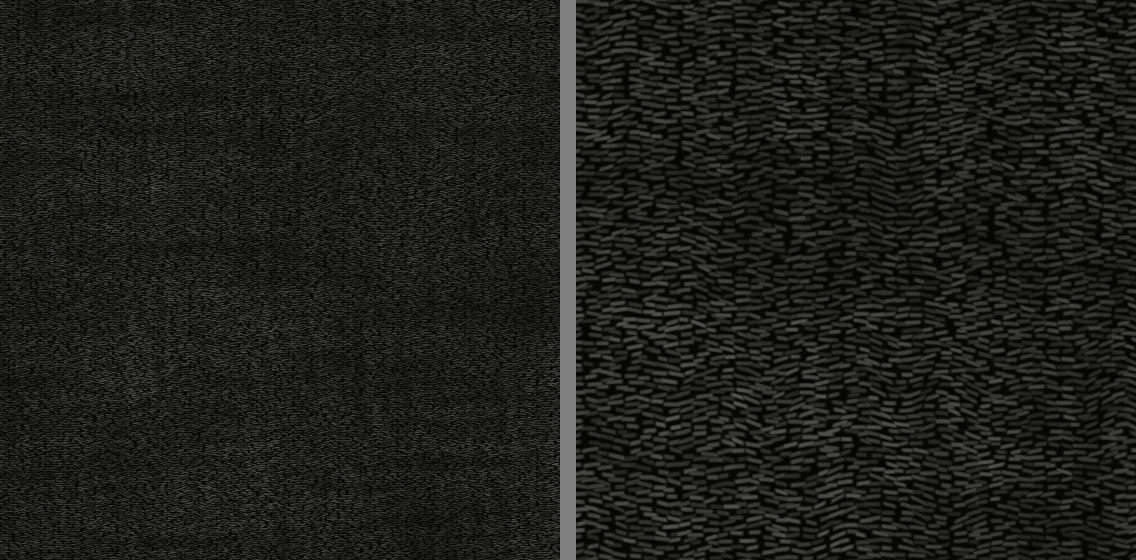
Left, the full canvas; right, a detail of the centre.
Write a WebGL 2 fragment shader that draws this texture.

```glsl
#version 300 es
precision highp float;
// Dark woven cloth: fine rows of short, slightly tilted grey stitches on near-black.
// Each stitch is a soft dash in a jittered grid; stretched value noise adds
// faint vertical streaks, horizontal bands and worn patches.

uniform vec2 u_resolution;
out vec4 fragColor;

const vec2 STITCH_GRID = vec2(124.0, 232.0);
const vec3 SHADOW = vec3(0.025, 0.025, 0.024);
const vec3 THREAD = vec3(0.272, 0.272, 0.260);

float hash(vec2 p) {
    return fract(sin(dot(p, vec2(127.1, 311.7))) * 43758.5453);
}

float valueNoise(vec2 p) {
    vec2 cell = floor(p);
    vec2 f = fract(p);
    f = f * f * (3.0 - 2.0 * f);
    float low = mix(hash(cell), hash(cell + vec2(1.0, 0.0)), f.x);
    float high = mix(hash(cell + vec2(0.0, 1.0)), hash(cell + vec2(1.0, 1.0)), f.x);
    return mix(low, high, f.y);
}

float fractalNoise(vec2 p) {
    float sum = 0.0;
    float weight = 0.5;
    for (int i = 0; i < 4; i++) {
        sum += weight * valueNoise(p);
        p = p * 2.03 + 17.3;
        weight *= 0.5;
    }
    return sum / 0.9375;
}

// Soft dash around the origin, in grid cells
float dash(vec2 d, float slope, float halfLength) {
    float across = abs(d.y - slope * d.x);
    float body = 1.0 - smoothstep(0.10, 0.46, across);
    float ends = 1.0 - smoothstep(halfLength - 0.18, halfLength + 0.14, abs(d.x));
    return body * ends;
}

// Brightest stitch among the neighbouring cells
float stitches(vec2 p, vec2 grid) {
    vec2 q = p * grid;
    q.y += 1.6 * valueNoise(p * vec2(38.0, 14.0));
    float column = floor(q.x);
    float tone = 0.0;
    for (int i = -1; i <= 1; i++) {
        float x = column + float(i);
        float shift = hash(vec2(x, 3.7));
        float row = floor(q.y - shift);
        for (int j = -1; j <= 1; j++) {
            vec2 id = vec2(x, row + float(j));
            vec2 jitter = vec2(hash(id + 11.3), hash(id + 47.9)) - 0.5;
            vec2 center = id + vec2(0.5, 0.5 + shift) + jitter * vec2(0.7, 0.3);
            float slope = (hash(id + 83.1) - 0.5) * 1.0;
            float halfLength = mix(0.38, 0.66, hash(id + 29.5));
            float light = mix(0.45, 1.05, hash(id + 61.7));
            tone = max(tone, light * dash(q - center, slope, halfLength));
        }
    }
    return tone;
}

// Slow changes of brightness over the cloth
float wear(vec2 p) {
    float patches = fractalNoise(p * vec2(4.0, 9.0)) - 0.5;
    float bands = fractalNoise(p * vec2(5.0, 34.0) + 31.0) - 0.5;
    float streaks = valueNoise(p * vec2(96.0, 7.0) + 73.0) - 0.5;
    return 0.95 + 0.60 * patches + 0.50 * bands + 0.28 * streaks;
}

void main() {
    // Four samples per pixel keep the fine stitches smooth
    float tone = 0.0;
    for (int i = 0; i < 4; i++) {
        vec2 offset = (vec2(float(i % 2), float(i / 2)) - 0.5) * 0.5;
        tone += 0.25 * stitches((gl_FragCoord.xy + offset) / u_resolution, STITCH_GRID);
    }
    vec2 p = gl_FragCoord.xy / u_resolution;
    fragColor = vec4(mix(SHADOW, THREAD, tone * wear(p)), 1.0);
}
```
